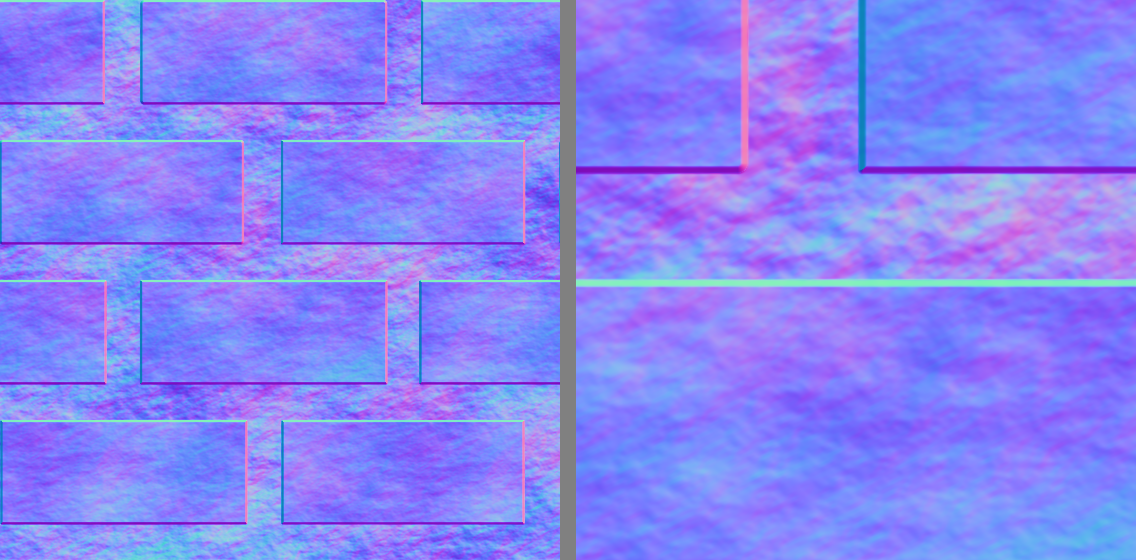
Left: the whole. Right: its middle third, enlarged.
Give the GLSL for this texture map, as a three.js fragment shader.

```glsl
// Tangent-space normal map of a running-bond brick wall, four courses of two bricks.
// Bevel slopes come from a rounded-box distance; stone and mortar relief comes from
// tiling value noise. All slopes are summed, normalised and packed as colour.
varying vec2 vUv;

const vec2 GRID = vec2(2.0, 4.0);            // bricks across and up
const vec2 BRICK_HALF = vec2(0.2185, 0.0932);
const vec2 FIRST_CENTER = vec2(0.2188, 0.1568);
const float SIZE_JITTER = 0.005;
const float CORNER_MIN = 0.002;
const float CORNER_MAX = 0.008;
const float BEVEL_WIDTH = 0.0036;
const float BEVEL_SLOPE = 1.9;
const float EDGE_SOFT = 0.0013;
const vec2 BRICK_TILT = vec2(0.02, 0.03);
const vec2 MORTAR_TILT = vec2(0.12, 0.15);
const vec2 BRICK_PATCH = vec2(0.85, 1.05);   // broad undulation
const vec2 MORTAR_PATCH = vec2(1.2, 1.35);
const float BRICK_GRAIN = 0.055;             // fine relief
const float MORTAR_GRAIN = 0.11;
const float GRAIN_STEP = 0.0016;

float hash(vec2 p) {
  vec3 q = fract(vec3(p.xyx) * 0.1031);
  q += dot(q, q.yzx + 33.33);
  return fract((q.x + q.y) * q.z);
}

// Value noise whose lattice wraps after "period" cells.
float noise(vec2 p, float period, float seed) {
  vec2 i = floor(p), f = fract(p);
  f = f * f * f * (f * (f * 6.0 - 15.0) + 10.0);
  vec2 a = mod(i, period) + seed, b = mod(i + 1.0, period) + seed;
  return mix(mix(hash(a), hash(vec2(b.x, a.y)), f.x),
             mix(hash(vec2(a.x, b.y)), hash(b), f.x), f.y);
}

// Integer shear: turns the lattice off the axes while it still tiles.
vec2 shear(vec2 uv) {
  return vec2(uv.x + uv.y, 2.0 * uv.y - uv.x);
}

// Broad patches, zero-centred.
float patches(vec2 uv, float seed) {
  vec2 q = shear(uv);
  float sum = 0.0, amp = 0.5, freq = 4.0;
  for (int i = 0; i < 5; i++) {
    sum += amp * (noise(q * freq, freq, seed) - 0.5);
    amp *= 0.55;
    freq *= 2.0;
    seed += 37.3;
  }
  return sum;
}

// Fine height field, slightly drawn out along the rising diagonal.
float grain(vec2 uv) {
  vec2 q = shear(uv);
  float sum = 0.0, freq = 20.0, seed = 211.7;
  for (int i = 0; i < 4; i++) {
    sum += noise(q * freq, freq, seed) / freq;
    freq *= 2.0;
    seed += 53.9;
  }
  return sum + noise(uv * 90.0, 90.0, seed) / 90.0;
}

vec2 grainSlope(vec2 uv) {
  vec2 e = vec2(GRAIN_STEP, 0.0);
  return vec2(grain(uv - e.xy) - grain(uv + e.xy),
              grain(uv - e.yx) - grain(uv + e.yx)) / (2.0 * GRAIN_STEP);
}

void main() {
  // Brick cell, with every second course shifted by half a brick
  vec2 cell = (vUv - FIRST_CENTER) * GRID + 0.5;
  float row = mod(floor(cell.y), GRID.y);
  cell.x += 0.5 * mod(row, 2.0);
  vec2 id = vec2(mod(floor(cell.x), GRID.x), row);
  vec2 local = (fract(cell) - 0.5) / GRID;

  // Per-brick variation
  float h1 = hash(id + 11.3), h2 = hash(id + 47.7), h3 = hash(id + 83.1);
  local.x -= (h1 - 0.5) * SIZE_JITTER;
  vec2 halfSize = BRICK_HALF + vec2((h2 - 0.5) * SIZE_JITTER, 0.0);
  float corner = mix(CORNER_MIN, CORNER_MAX, h3 * h3);

  // Rounded-box distance and its outward direction
  vec2 q = abs(local) - halfSize + corner;
  vec2 outer = max(q, 0.0);
  float dist = length(outer) + min(max(q.x, q.y), 0.0) - corner;
  vec2 axis = q.x > q.y ? vec2(1.0, 0.0) : vec2(0.0, 1.0);
  vec2 dir = min(q.x, q.y) > 0.0 ? normalize(outer) : axis;
  dir *= sign(local);

  float inside = 1.0 - smoothstep(-EDGE_SOFT, EDGE_SOFT, dist);
  float bevel = inside * smoothstep(-BEVEL_WIDTH - EDGE_SOFT, -BEVEL_WIDTH + EDGE_SOFT, dist);

  // Surface relief; each brick reads its own part of the noise
  vec2 uv = vUv + (dist < 0.0 ? vec2(h2, h3) : vec2(0.0));
  vec2 broad = vec2(patches(uv, 3.1), patches(uv, 419.5));
  vec2 slope = mix(MORTAR_TILT, BRICK_TILT, inside);
  slope += broad * mix(MORTAR_PATCH, BRICK_PATCH, inside);
  slope += grainSlope(uv) * mix(MORTAR_GRAIN, BRICK_GRAIN, inside);

  // Bevel, with uneven wear along its length and between sides
  float wear = 0.8 + 0.25 * hash(id + sign(local) * axis + 5.0)
             + 0.15 * noise(vUv * 48.0, 48.0, 7.0);
  slope = mix(slope, slope * 0.5 + dir * BEVEL_SLOPE * wear, bevel);

  gl_FragColor = vec4(normalize(vec3(slope, 1.0)) * 0.5 + 0.5, 1.0);
}
```
